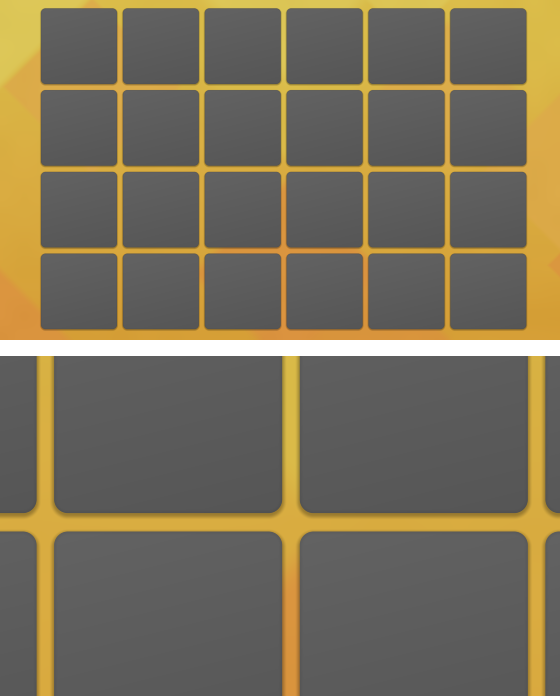
Top: the whole. Bottom: its middle third, enlarged.
Write a WebGL 2 fragment shader that draws this pattern.

```glsl
#version 300 es
precision highp float;

uniform vec2 u_resolution;
out vec4 fragColor;

// Layout, in units of the canvas height
const vec2 GRID = vec2(6.0, 4.0);
const vec2 FIRST_CENTER = vec2(0.2323, 0.1430);
const vec2 PITCH = vec2(0.2408, 0.2404);
const vec2 HALF_SIZE = vec2(0.1118, 0.1112);
const float CORNER = 0.0135;

const vec3 TOP_GOLD = vec3(0.855, 0.735, 0.285);
const vec3 MID_GOLD = vec3(0.850, 0.670, 0.250);
const vec3 LOW_GOLD = vec3(0.835, 0.620, 0.210);
const vec3 LEMON = vec3(0.865, 0.785, 0.350);
const vec3 APRICOT = vec3(0.865, 0.665, 0.290);
const vec3 ORANGE = vec3(0.855, 0.570, 0.245);
const vec3 TILE_LIGHT = vec3(0.385);
const vec3 TILE_DARK = vec3(0.335);

float hash(vec2 p) {
    vec3 q = fract(vec3(p.xyx) * 0.1031);
    q += dot(q, q.yzx + 33.33);
    return fract((q.x + q.y) * q.z);
}

float valueNoise(vec2 p) {
    vec2 cell = floor(p);
    vec2 f = fract(p);
    f = f * f * (3.0 - 2.0 * f);
    float low = mix(hash(cell), hash(cell + vec2(1.0, 0.0)), f.x);
    float high = mix(hash(cell + vec2(0.0, 1.0)), hash(cell + 1.0), f.x);
    return mix(low, high, f.y);
}

float roundedBox(vec2 p, vec2 halfSize, float radius) {
    vec2 q = abs(p) - halfSize + radius;
    return length(max(q, 0.0)) + min(max(q.x, q.y), 0.0) - radius;
}

// Soft diamond coverage
float diamond(vec2 p, vec2 center, float radius, float blur) {
    vec2 d = abs(p - center);
    return 1.0 - smoothstep(-blur, blur, d.x + d.y - radius);
}

vec3 background(vec2 p) {
    vec3 color = mix(LOW_GOLD, MID_GOLD, smoothstep(0.0, 0.45, p.y));
    color = mix(color, TOP_GOLD, smoothstep(0.4, 0.95, p.y));

    // Pale facets above
    color = mix(color, APRICOT, 0.85 * diamond(p, vec2(0.27, 0.746), 0.26, 0.012));
    color = mix(color, APRICOT, 0.75 * diamond(p, vec2(1.316, 0.72), 0.215, 0.02));
    color = mix(color, TOP_GOLD, 0.9 * diamond(p, vec2(0.84, 0.935), 0.40, 0.03));
    color = mix(color, LEMON, 0.85 * diamond(p, vec2(0.0, 1.0), 0.254, 0.02));
    color = mix(color, LEMON, 0.80 * diamond(p, vec2(0.84, 1.0), 0.23, 0.04));
    color = mix(color, LEMON, 0.70 * diamond(p, vec2(1.20, 1.0), 0.12, 0.012));
    color = mix(color, APRICOT, 0.80 * diamond(p, vec2(1.72, 0.495), 0.30, 0.012));

    // Warm facets below
    color = mix(color, ORANGE, 0.85 * diamond(p, vec2(0.84, 0.194), 0.27, 0.025));
    color = mix(color, ORANGE, 0.75 * diamond(p, vec2(1.043, -0.02), 0.30, 0.02));
    color = mix(color, ORANGE, 0.85 * diamond(p, vec2(0.0, -0.02), 0.225, 0.02));
    color = mix(color, ORANGE, 0.75 * diamond(p, vec2(1.667, 0.22), 0.055, 0.008));
    return color + 0.012 * (valueNoise(p * 14.0) - 0.5);
}

// Offset from the center of the nearest tile
vec2 tileOffset(vec2 p) {
    vec2 index = clamp(round((p - FIRST_CENTER) / PITCH), vec2(0.0), GRID - 1.0);
    return p - FIRST_CENTER - index * PITCH;
}

vec3 tileColor(vec2 offset, float dist) {
    vec2 uv = offset / HALF_SIZE;
    float light = clamp(0.5 + 0.40 * uv.y - 0.10 * uv.x, 0.0, 1.0);
    vec3 color = mix(TILE_DARK, TILE_LIGHT, light);
    float rim = smoothstep(-0.004, 0.0, dist);
    return color * (1.0 - 0.06 * rim);
}

void main() {
    vec2 p = gl_FragCoord.xy / u_resolution.y;
    float pixel = 1.0 / u_resolution.y;
    vec2 offset = tileOffset(p);
    float dist = roundedBox(offset, HALF_SIZE, CORNER);

    // Thin shadow cast just below each tile
    float shadowDist = roundedBox(offset + vec2(0.0, 0.002), HALF_SIZE, CORNER);
    float shadow = 1.0 - smoothstep(-0.001, 0.005, shadowDist);
    vec3 color = background(p) * (1.0 - 0.28 * shadow);

    float coverage = 1.0 - smoothstep(-0.6 * pixel, 0.6 * pixel, dist);
    color = mix(color, tileColor(offset, dist), coverage);
    fragColor = vec4(color, 1.0);
}
```
